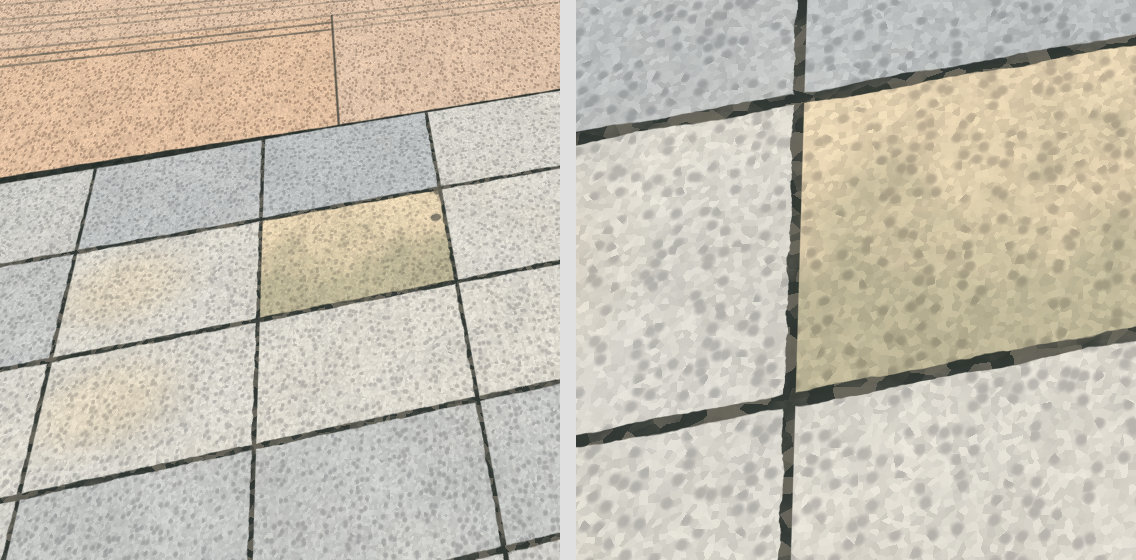
Left, the full canvas; right, a detail of the centre.
This texture is drawn by a Shadertoy shader. Its source:

```glsl
// Granite paving in perspective: grey tiles below, grooved pink slabs above.
// A homography maps the canvas to tile units; cellular noise gives the grain
// and layered sines give stains, ragged joints and uneven wear.

const vec3 PALE = vec3(0.865, 0.85, 0.81);
const vec3 SLATE = vec3(0.735, 0.75, 0.75);
const vec3 TAN = vec3(0.89, 0.82, 0.69);
const vec3 OLIVE = vec3(0.74, 0.71, 0.59);
const vec3 PINK = vec3(0.885, 0.755, 0.635);
const vec3 GROUT = vec3(0.38, 0.37, 0.33);
const vec3 SHADOW = vec3(0.15, 0.18, 0.165);

// Share of slate in each tile: four columns by five rows, far row first.
const float SLATE_SHARE[20] = float[20](
    0.45, 0.90, 1.00, 0.20,
    0.75, 0.15, 0.30, 0.10,
    0.10, 0.15, 0.05, 0.05,
    0.30, 0.75, 0.70, 0.70,
    0.30, 0.30, 0.40, 0.40);

float hash(vec2 p) {
    return fract(sin(dot(p, vec2(127.1, 311.7))) * 43758.55);
}

// Cellular noise: x = distance to the nearest grain, y = its random value.
vec2 cellular(vec2 p) {
    vec2 cell = floor(p), best = vec2(9.0, 0.0);
    for (int j = -1; j <= 1; j++)
    for (int i = -1; i <= 1; i++) {
        vec2 id = cell + vec2(i, j);
        vec2 grain = id + vec2(hash(id), hash(id + 37.3));
        float d = distance(p, grain);
        if (d < best.x) best = vec2(d, hash(id + 71.9));
    }
    return best;
}

// Layered, rotated sines in about -1..1.
float mottle(vec2 p) {
    float sum = 0.0, gain = 0.5;
    for (int i = 0; i < 5; i++) {
        sum += gain * sin(p.x + 1.3 * sin(p.y)) * cos(p.y * 0.9 + float(i));
        p = mat2(1.2, 1.5, -1.5, 1.2) * p + 2.7;
        gain *= 0.65;
    }
    return sum;
}

float stripe(float dist, float halfWidth, float aa) {
    return 1.0 - smoothstep(halfWidth - aa, halfWidth + aa, abs(dist));
}

// Multiplies stone by fine tonal grain and scattered dark flecks.
vec3 granite(vec3 base, vec2 p, float fleckShare, vec3 fleckTint) {
    vec2 fine = cellular(p * 1.9 + 11.0);
    vec2 coarse = cellular(p);
    float fleck = smoothstep(0.65, 0.2, coarse.x) * step(1.0 - fleckShare, coarse.y);
    base *= 1.0 + 0.13 * (fine.y - 0.5) + 0.035 * mottle(p * 0.18);
    return mix(base, base * fleckTint, fleck * (0.45 + 0.55 * fine.y));
}

vec3 tileColor(vec2 uv) {
    ivec2 id = clamp(ivec2(floor(uv)) + 1, ivec2(0), ivec2(3, 4));
    vec2 f = fract(uv);
    float blotch = mottle(uv * vec2(5.0, 3.5));
    float share = SLATE_SHARE[id.y * 4 + id.x] + 0.13 * blotch;
    vec3 base = mix(PALE, SLATE, clamp(share, 0.0, 1.0));
    // Warm stain on one tile, faint yellowing on its neighbours
    if (id == ivec2(2, 1))
        base = mix(TAN, OLIVE, smoothstep(0.25, 0.75, f.y + 0.35 * blotch));
    else if (id.x == 1 && (id.y == 1 || id.y == 2))
        base = mix(base, TAN, 0.5 * smoothstep(0.5, 0.1, distance(f, vec2(0.3, 0.45))));
    return granite(base, uv * vec2(44.0, 25.0), 0.3, vec3(0.78, 0.78, 0.79));
}

vec3 slabColor(vec2 uv, float depth) {
    float right = step(1.46, uv.x), aa = fwidth(uv.x);
    float back = smoothstep(1.85, 1.95, depth);
    vec3 base = mix(PINK, vec3(0.87, 0.77, 0.68), max(0.7 * right, 0.6 * back));
    vec3 col = granite(base, uv * vec2(50.0, 21.0), 0.36, vec3(0.73, 0.71, 0.70));
    // Grooves in threes, fading to the right and with distance
    float n = (depth - 1.645) / 0.1375, k = round(n);
    float groove = stripe(n - k, 0.13, 0.7 * fwidth(n)) * step(0.0, k) * step(mod(k, 4.0), 2.5);
    float strength = mix(0.8, 0.4, max(right, back)) * (0.85 + 0.3 * mottle(uv * 6.0));
    col = mix(col, GROUT, groove * strength);
    // Joint between two slabs
    float joint = stripe(uv.x - 1.46, 0.007, aa) * step(depth, 1.92);
    return mix(col, GROUT * 0.8, joint * 0.9);
}

void mainImage(out vec4 fragColor, in vec2 fragCoord) {
    vec2 p = fragCoord / iResolution.xy;
    mat3 ground = mat3(0.6993, 0.1565, 0.0631, -0.1097, -0.4614, -0.2131, 0.1354, 0.5495, 1.0);
    vec3 q = inverse(ground) * vec3(p, 1.0);
    vec2 uv = 2.0 * q.xy / q.z;
    uv.x += 0.013 * uv.x * (2.0 - uv.x);
    vec2 aa = 0.8 * fwidth(uv);
    float beyond = -1.0 - uv.y;
    float depth = beyond * (1.0 + 0.052 * uv.x);

    vec3 tiles = tileColor(uv), slabs = slabColor(uv, depth);
    // Ragged tile joints with lumps of dirt
    float rough = mottle(uv * vec2(23.0, 17.0));
    float dirt = cellular(uv * vec2(30.0, 22.0)).y;
    vec2 d = uv - round(uv);
    float across = stripe(d.y, 0.021 + 0.008 * rough, aa.y) * step(-0.5, uv.y);
    float down = stripe(d.x + 0.003 * rough, 0.010 + 0.003 * rough, aa.x);
    vec3 joint = mix(SHADOW, GROUT, smoothstep(0.2, 0.9, dirt + 0.2 * rough));
    tiles = mix(tiles, joint, 0.93 * max(across, down));
    // Chipped corner and a small dark spot
    float spot = length((uv - vec2(1.955, 0.32)) * vec2(1.0, 0.6)) + 0.012 * rough;
    float chip = length((uv - vec2(1.985, 0.03)) * vec2(1.0, 0.6)) + 0.01 * rough;
    tiles = mix(tiles, GROUT, 0.75 * smoothstep(0.035, 0.018, min(spot, chip)));

    vec3 col = mix(tiles, slabs, smoothstep(-aa.y, aa.y, beyond));
    // Open gap under the slabs, wide at the left and narrow past their joint
    float gap = mix(0.042, 0.013, smoothstep(0.2, 1.5, uv.x)) + 0.005 * rough;
    col = mix(col, mix(SHADOW, GROUT, 0.3 * dirt), stripe(beyond, gap, aa.y));
    fragColor = vec4(clamp(col, 0.0, 1.0), 1.0);
}
```
